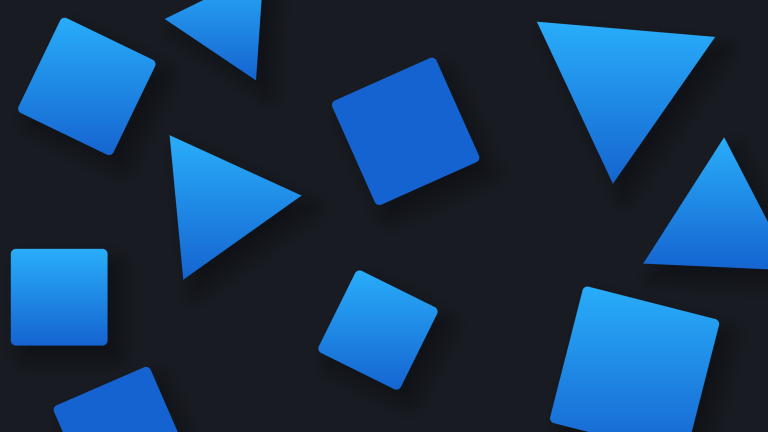
This background is drawn by a WebGL 1 fragment shader. Its source:

```glsl
precision highp float;

uniform vec2 u_resolution;

const float TAU = 6.2831853;
const vec3 BACKDROP = vec3(0.094, 0.106, 0.130);
const vec3 SHADOW = vec3(0.046, 0.054, 0.073);
const vec3 SKY_BLUE = vec3(0.160, 0.680, 0.980);
const vec3 DEEP_BLUE = vec3(0.083, 0.390, 0.815);

vec2 toLocal(vec2 p, float angle) {
  float c = cos(angle), s = sin(angle);
  return vec2(c * p.x + s * p.y, c * p.y - s * p.x);
}

float roundedSquare(vec2 p, float halfSide, float radius) {
  vec2 q = abs(p) - halfSide + radius;
  return length(max(q, 0.0)) + min(max(q.x, q.y), 0.0) - radius;
}

float equilateral(vec2 p, float halfSide) {
  const float k = 1.7320508;
  p = vec2(abs(p.x) - halfSide, p.y + halfSide / k);
  if (p.x + k * p.y > 0.0) p = vec2(p.x - k * p.y, -k * p.x - p.y) * 0.5;
  p.x -= clamp(p.x, -2.0 * halfSide, 0.0);
  return -length(p) * sign(p.y);
}

float shapeDistance(vec2 p, float angle, float halfSide, bool triangle) {
  vec2 q = toLocal(p, angle);
  return triangle ? equilateral(q, halfSide) : roundedSquare(q, halfSide, 0.012);
}

// Lowest and highest corner of a rotated regular polygon
vec2 verticalSpan(float sides, float radius, float firstAngle) {
  vec2 span = vec2(0.0);
  for (int i = 0; i < 4; i++) {
    float y = radius * sin(firstAngle + TAU * float(i) / sides);
    span = vec2(min(span.x, y), max(span.y, y));
  }
  return span;
}

// Shapes along a curve whose xy is the center and z the size.
// tilt: first square angle, its turn per shape, first triangle angle
void addTrail(vec2 uv, vec3 start, vec3 stride, vec3 bend, vec3 tilt,
              float trianglePeriod, float flatIndex,
              inout vec4 fill, inout float shade) {
  float pixel = 1.0 / u_resolution.y;
  for (int i = 0; i < 4; i++) {
    float n = float(i);
    vec3 node = start + n * (stride + n * bend);
    vec2 p = uv - node.xy;
    bool triangle = mod(n + 1.0, trianglePeriod) < 0.5;
    float halfSide = node.z * (triangle ? 1.4 : 1.0);
    float angle = triangle ? tilt.z + 0.172 * n : tilt.x + tilt.y * n;

    // Soft shadow to the lower right
    float shadowDist = shapeDistance(p - vec2(0.026, -0.030), angle, halfSide, triangle);
    shade = max(shade, 1.0 - smoothstep(-0.045, 0.055, shadowDist));

    // Vertical gradient from corner to corner
    float radius = halfSide * (triangle ? 1.1547 : 1.4142);
    float firstCorner = angle + TAU * (triangle ? 0.25 : 0.125);
    vec2 span = verticalSpan(triangle ? 3.0 : 4.0, radius, firstCorner);
    float rise = clamp((p.y - span.x) / (span.y - span.x), 0.0, 1.0);
    bool flatPaint = abs(n - flatIndex) < 0.5;
    vec3 paint = flatPaint ? DEEP_BLUE : mix(DEEP_BLUE, SKY_BLUE, rise);

    float dist = shapeDistance(p, angle, halfSide, triangle);
    float mask = 1.0 - smoothstep(-0.7 * pixel, 0.7 * pixel, dist);
    if (mask > 0.0) fill = vec4(paint, max(fill.a, mask));
  }
}

void main() {
  vec2 uv = gl_FragCoord.xy / u_resolution.y;
  vec4 fill = vec4(0.0);
  float shade = 0.0;

  // Lower trail, middle trail, upper left corner, large lower square
  addTrail(uv, vec3(0.281, -0.006, 0.122), vec3(0.495, 0.240, -0.033),
           vec3(0.099, 0.002, 0.017), vec3(0.41, -0.87, -0.39), 3.0, 0.0, fill, shade);
  addTrail(uv, vec3(0.137, 0.312, 0.112), vec3(0.335, 0.242, 0.006),
           vec3(0.033, -0.025, 0.002), vec3(0.0, 0.21, 0.446), 2.0, 2.0, fill, shade);
  addTrail(uv, vec3(0.201, 0.800, 0.122), vec3(0.327, 0.096, -0.031),
           vec3(0.0, 0.050, 0.0), vec3(-0.45, 0.0, 1.33), 2.0, -1.0, fill, shade);
  addTrail(uv, vec3(1.469, 0.141, 0.163), vec3(1.0, 0.0, 0.0),
           vec3(0.0), vec3(-0.25, 0.0, 0.0), 9.0, -1.0, fill, shade);

  vec3 color = mix(BACKDROP, SHADOW, 0.75 * shade);
  gl_FragColor = vec4(mix(color, fill.rgb, fill.a), 1.0);
}
```
